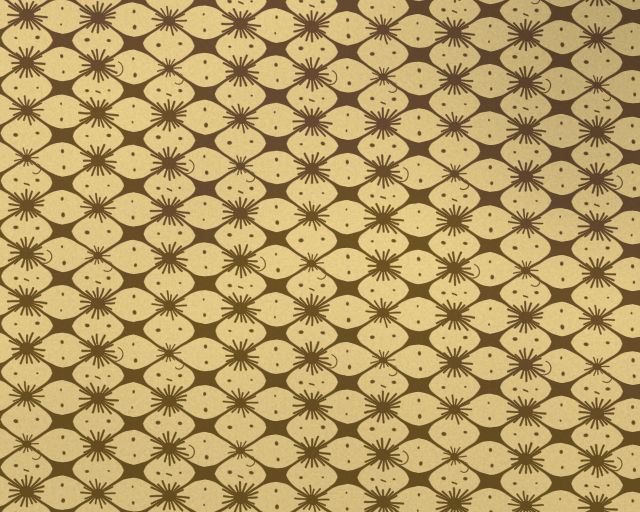
This pattern is drawn by a Shadertoy shader. Its source:

```glsl
// Lengths are fractions of the canvas width; y runs downward.
const float TAU = 6.2831853;
const vec2 PITCH = vec2(0.1114, 0.0745);
const vec2 FIRST_STAR = vec2(0.0417, 0.0234);
const float TILT_TOP = 0.042;
const float TILT_BOTTOM = 0.028;
const float ARM_WIDTH = 0.032;       // in cells
const float PATCH_WIDTH = 0.165;     // in cells
const float PATCH_FALLOFF = 0.05;
const float CORE_RADIUS = 0.0100;
const float RAY_REACH = 0.0300;
const float RAY_WIDTH = 0.0016;
const float THREAD_WIDTH = 0.0008;
const float SEED_RADIUS = 0.0024;
const float WOBBLE = 0.0016;
const float SOFTNESS = 0.0013;
const vec3 CREAM = vec3(0.885, 0.785, 0.530);
const vec3 BROWN = vec3(0.395, 0.290, 0.190);
const vec3 OLIVE = vec3(0.410, 0.315, 0.130);

vec2 hash2(vec2 p) {
    vec3 h = fract(p.xyx * vec3(0.1031, 0.1030, 0.0973));
    h += dot(h, h.yzx + 33.33);
    return fract((h.xx + h.yz) * h.zy);
}

float gradientNoise(vec2 p) {
    vec2 i = floor(p), f = p - i;
    vec2 u = f * f * f * (f * (f * 6.0 - 15.0) + 10.0);
    vec4 corner;
    for (int k = 0; k < 4; k++) {
        vec2 o = vec2(k & 1, k >> 1);
        corner[k] = dot(hash2(i + o) * 2.0 - 1.0, f - o);
    }
    return mix(mix(corner.x, corner.y, u.x), mix(corner.z, corner.w, u.x), u.y);
}

// Six motifs: three columns by two rows, stepping one column per row pair.
vec2 motifOf(vec2 cell) {
    return vec2(mod(cell.x - floor(cell.y * 0.5) + 1.0, 3.0), mod(cell.y, 2.0));
}

// Concave patch at the cell centre with arms to the four stars.
float patchDistance(vec2 grid) {
    vec2 q = abs(fract(grid) - 0.5);
    float along = q.x + q.y;
    float size = PATCH_WIDTH * (0.85 + 0.3 * hash2(motifOf(floor(grid)) + 5.0).x);
    float halfWidth = ARM_WIDTH + size * exp(-along * along / PATCH_FALLOFF);
    return (abs(q.x - q.y) - halfWidth) / length(1.0 / PITCH);
}

// Core with uneven rays.
float starDistance(vec2 p, vec2 motif) {
    float scale = motif.x < 0.5 ? mix(0.85, 0.63, motif.y) : 1.0;
    float count = floor(mix(8.0, 16.0, scale));
    float sector = TAU / count;
    float id = mod(floor(atan(p.y, p.x) / sector + 0.5), count);
    vec2 rnd = hash2(vec2(id, motif.x * 7.0 + motif.y * 31.0) + 11.0);
    float angle = (id + 0.4 * (rnd.x - 0.5)) * sector;
    vec2 dir = vec2(cos(angle), sin(angle));
    float along = dot(p, dir);
    float across = dot(p, vec2(-dir.y, dir.x));
    float reach = RAY_REACH * scale * (0.72 + 0.35 * rnd.y) * mix(0.8, 1.0, abs(dir.x));
    float ray = length(vec2(along - clamp(along, 0.0, reach), across)) - RAY_WIDTH * scale;
    float core = length(p * vec2(0.85, 1.0)) - CORE_RADIUS * scale;
    return min(ray, core);
}

// Thin curled thread beside some stars of the odd rows.
float threadDistance(vec2 p, vec2 motif) {
    if (motif.y < 0.5 || motif.x == 1.0) return 1.0;
    bool small = motif.x < 0.5;
    vec2 q = p - (small ? vec2(0.014, 0.016) : vec2(0.028, 0.004));
    float arc = abs(length(q) - (small ? 0.008 : 0.011)) - THREAD_WIDTH;
    return max(arc, -q.x - q.y * 0.5 - 0.002);
}

// Two seeds mirrored along x, with a short dash between on odd rows.
float seedDistance(vec2 p, float spread, vec2 motif, float salt) {
    float side = p.x < 0.0 ? -1.0 : 1.0;
    vec2 rnd = hash2(motif * 9.0 + side * 3.0 + salt);
    vec2 q = p - vec2(side * spread, 0.006 * (rnd.x - 0.5));
    float seed = length(q * vec2(0.8, 1.0)) - SEED_RADIUS * (0.55 + 0.7 * rnd.y);
    vec2 d = p - vec2(0.0, 0.004);
    d.y -= d.x * 0.3;
    d.x -= clamp(d.x, -0.003, 0.003);
    float dash = motif.y > 0.5 && motif.x != 1.0 ? length(d) - 0.0013 : 1.0;
    return min(seed, dash);
}

void mainImage(out vec4 fragColor, in vec2 fragCoord) {
    vec2 p = vec2(fragCoord.x, iResolution.y - fragCoord.y) / iResolution.x;
    float height = iResolution.y / iResolution.x;

    // Hand-drawn wobble on a slightly tilted lattice.
    vec2 w = p + WOBBLE * vec2(gradientNoise(p * 55.0), gradientNoise(p * 55.0 + 40.0));
    float tilt = mix(TILT_TOP, TILT_BOTTOM, p.y / height);
    w -= FIRST_STAR;
    w.y -= tilt * w.x;
    vec2 grid = w / PITCH;

    // Stars on lattice points, petals midway between them.
    vec2 star = floor(grid + 0.5);
    vec2 upright = vec2(star.x, floor(grid.y));
    vec2 level = vec2(floor(grid.x), star.y);
    vec2 starPos = (grid - star) * PITCH;
    vec2 uprightPos = (grid - upright - vec2(0.0, 0.5)) * PITCH;
    vec2 levelPos = (grid - level - vec2(0.5, 0.0)) * PITCH;

    float d = patchDistance(grid);
    d = min(d, starDistance(starPos, motifOf(star)));
    d = min(d, threadDistance(starPos, motifOf(star)));
    d = min(d, seedDistance(uprightPos, 0.017, motifOf(upright), 20.0));
    d = min(d, seedDistance(levelPos.yx, 0.0125, vec2(motifOf(level).x, 0.0), 50.0 + 8.0 * motifOf(level).y));
    float soft = max(SOFTNESS, 0.75 / iResolution.x);
    float ink = 1.0 - smoothstep(-soft, soft, d);

    // Uneven dye, cloth grain and light falling off toward the upper right.
    float cloud = gradientNoise(p * 4.0 + 3.0);
    float olive = smoothstep(0.3, 1.0, p.y / height - 0.4 * p.x + 0.4 + 0.6 * cloud);
    float grain = gradientNoise(p * 330.0) + 0.6 * gradientNoise(p * 150.0);
    float shade = 1.0 - 0.17 * smoothstep(0.55, 0.0, length(p - vec2(1.0, 0.0)));
    shade -= 0.06 * smoothstep(0.6, 1.0, p.y / height);
    vec3 color = mix(CREAM, mix(BROWN, OLIVE, olive), ink);
    color *= shade * (1.0 + 0.05 * cloud) + 0.06 * grain;
    fragColor = vec4(clamp(color, 0.0, 1.0), 1.0);
}
```
